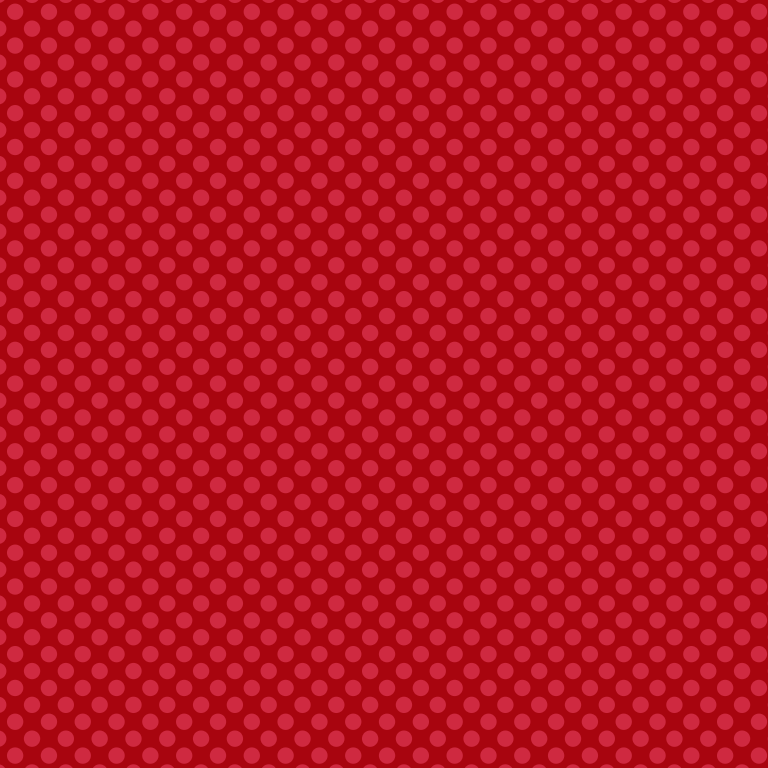
Give the GLSL for this pattern, as a Shadertoy shader.

```glsl
// Tone-on-tone polka dots: round rose dots on a deep red ground.
// Two square grids, the second shifted by half a cell both ways, form
// staggered rows; a distance function draws each dot with a smooth edge.

const vec3 GROUND_RED = vec3(0.66, 0.02, 0.06);
const vec3 DOT_ROSE = vec3(0.81, 0.16, 0.25);

const float REPEATS = 22.715;                    // cells across the canvas
const vec2 FIRST_DOT = vec2(0.0197, 0.9847);     // centre of the top left dot
const float DOT_RADIUS = 0.241;                  // in cells

// Distance to the nearest point of a unit grid
float gridDistance(vec2 p) {
    return length(fract(p + 0.5) - 0.5);
}

// Signed distance to the nearest dot of the staggered grid
float staggeredDots(vec2 p, float radius) {
    return min(gridDistance(p), gridDistance(p + 0.5)) - radius;
}

// Coverage of a shape, blended over one pixel around its edge
float coverage(float dist, float pixel) {
    return clamp(0.5 - dist / pixel, 0.0, 1.0);
}

void mainImage(out vec4 fragColor, in vec2 fragCoord) {
    vec2 uv = fragCoord / iResolution.y;
    vec2 cell = (uv - FIRST_DOT) * REPEATS;
    float pixel = REPEATS / iResolution.y;

    float dots = coverage(staggeredDots(cell, DOT_RADIUS), pixel);
    fragColor = vec4(mix(GROUND_RED, DOT_ROSE, dots), 1.0);
}
```
